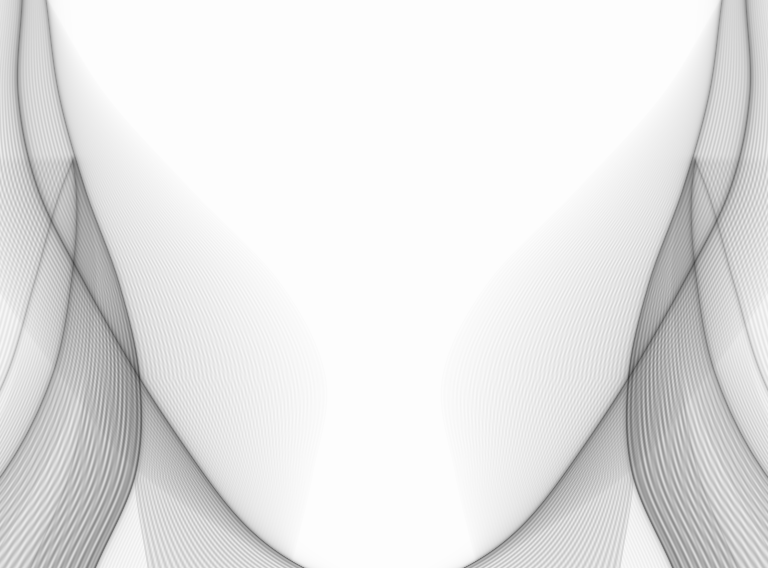
Write a Shadertoy shader that draws this background.

```glsl
const float PAPER = 0.993;
const float LINE_CONTRAST = 0.55;   // strength of the threads in a veil
const float HOOK_SIZE = 0.08;       // outward sweep of the spine at the floor
const float HOOK_HEIGHT = 0.06;
const float APEX = 0.73;            // height where the inner folds begin
const float CROSSING = 0.335;       // height where spine and fold cross

// Curve knots: x at seven equal steps from top to bottom, in canvas heights
const float SPINE[7]  = float[7](.039, .032, .067, .150, .246, .353, .456);
const float FOLD[7]   = float[7](.081, .104, .150, .210, .246, .239, .168);
const float WING[7]   = float[7](.085, .186, .336, .495, .574, .551, .512);
const float INNER[7]  = float[7](.081, .104, .134, .125, .090, .005, -.141);
const float OUTER[7]  = float[7](.230, .180, .108, .060, .009, -.080, -.194);
const float TAIL[7]   = float[7](.120, .130, .140, .155, .152, .122, .053);
const float FOOT[7]   = float[7](.250, .250, .250, .250, .245, .236, .260);
const float UNDER[7]  = float[7](-.050, -.080, -.100, -.010, .110, .247, .500);
const float STREAM[7] = float[7](.080, .100, .150, .170, .145, .075, -.020);

// Catmull-Rom curve through the knots
float curve(float k[7], float y) {
    float s = clamp((1.0 - y) * 6.0, 0.0, 6.0);
    int i = min(int(s), 5);
    float f = s - float(i);
    float b = k[i], c = k[i + 1];
    float a = i > 0 ? k[i - 1] : 2.0 * b - c;
    float d = i < 5 ? k[i + 2] : 2.0 * c - b;
    return b + 0.5 * f * (c - a + f * (2.0 * a - 5.0 * b + 4.0 * c - d
             + f * (3.0 * (b - c) + d - a)));
}

// Threaded translucent sheet between two edges
float veil(float x, float lo, float hi, float inkLo, float inkHi, float threads) {
    float pixel = 1.0 / iResolution.y;
    float width = max(hi - lo, 1e-4);
    float t = (x - lo) / width;
    float inside = smoothstep(-pixel, pixel, x - lo) * smoothstep(-pixel, pixel, hi - x);
    float visible = smoothstep(1.5, 4.0, width / (threads * pixel));
    float thread = LINE_CONTRAST * visible * cos(6.28318 * t * threads);
    return inside * mix(inkLo, inkHi, clamp(t, 0.0, 1.0)) * (1.0 + thread);
}

// Dark rim with a soft falloff
float rim(float x, float edge, float width, float ink) {
    return ink * exp(-abs(x - edge) / width);
}

void mainImage(out vec4 fragColor, in vec2 fragCoord) {
    // Mirror the canvas about its vertical axis
    float halfWidth = 0.5 * iResolution.x / iResolution.y;
    vec2 p = fragCoord / iResolution.y;
    float x = halfWidth - abs(p.x - halfWidth);
    float y = p.y;

    float spine = curve(SPINE, y) + HOOK_SIZE * exp(-y / HOOK_HEIGHT);
    float fold = curve(FOLD, y);
    float wing = curve(WING, y);
    float inner = curve(INNER, y);
    float outer = curve(OUTER, y);
    float tail = curve(TAIL, y);
    float foot = curve(FOOT, y);
    float under = curve(UNDER, y);
    float stream = curve(STREAM, y);

    float belowApex = 1.0 - smoothstep(APEX - 0.02, APEX, y);
    float low = 1.0 - smoothstep(0.25, 0.50, y);
    float light = PAPER;

    // Wide wing: two thread families form a mesh
    light *= 1.0 - veil(x, max(spine, fold), wing, 0.085, 0.006, 44.0);
    light *= 1.0 - veil(x, min(spine, fold), wing, 0.045, 0.004, 57.0);

    // Strip between spine and fold, and the sheet under the spine
    light *= 1.0 - veil(x, spine, fold, 0.08, 0.12, 13.0);
    light *= 1.0 - veil(x, under, spine, 0.025, 0.15, 24.0);

    // Folds spreading from the apex
    light *= 1.0 - belowApex * veil(x, inner, fold, 0.10, 0.20, 21.0);
    light *= 1.0 - belowApex * veil(x, outer, inner, 0.06, 0.12, 16.0);
    light *= 1.0 - belowApex * veil(x, outer - 0.16, outer, 0.02, 0.07, 20.0);
    light *= 1.0 - belowApex * veil(x, inner, stream, 0.10, 0.04, 14.0);

    // Lower tail, corner threads and foot
    light *= 1.0 - low * veil(x, tail, fold, 0.09, 0.17, 15.0);
    light *= 1.0 - low * veil(x, stream - 0.12, tail, 0.03, 0.03, 22.0);
    float footMask = 1.0 - smoothstep(CROSSING - 0.03, CROSSING, y);
    light *= 1.0 - footMask * veil(x, max(foot, fold), spine, 0.10, 0.15, 25.0);

    // Rims of the folded sheets
    light *= 1.0 - rim(x, spine, 0.0035, 0.32) - rim(x, spine, 0.018, 0.10);
    light *= 1.0 - rim(x, fold, 0.0028, 0.27) - rim(x, fold, 0.012, 0.06);
    light *= 1.0 - belowApex * (rim(x, inner, 0.003, 0.26) + rim(x, inner, 0.014, 0.07));
    light *= 1.0 - belowApex * rim(x, outer, 0.003, 0.20);
    light *= 1.0 - low * rim(x, tail, 0.006, 0.06);

    fragColor = vec4(vec3(light), 1.0);
}
```
